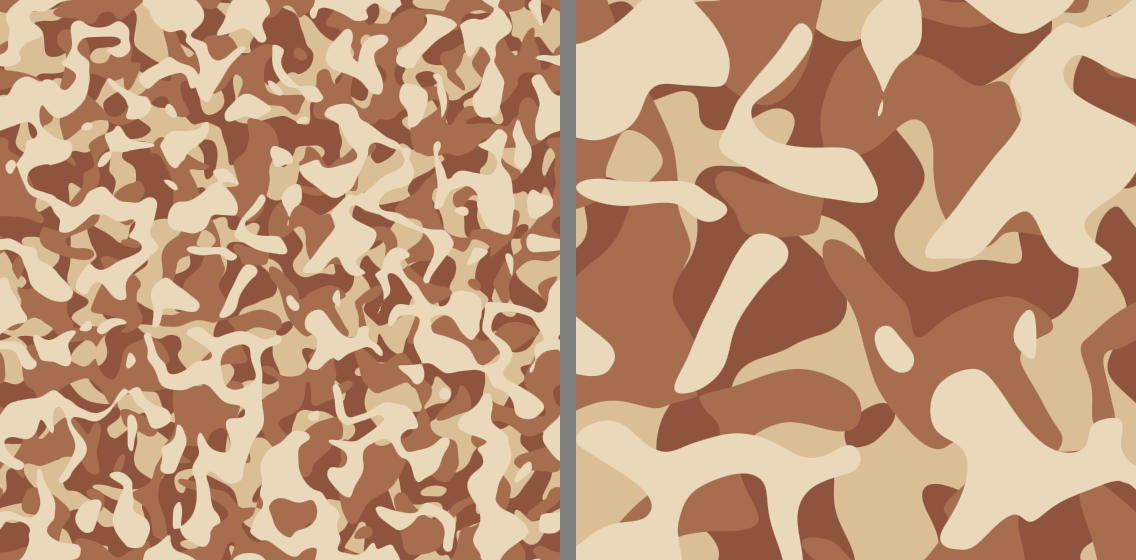
Left: the whole. Right: its middle third, enlarged.
Write a Shadertoy shader that draws this pattern.

```glsl
// Seamless desert camouflage: three layers of warped blobs over a sand ground.

// Random unit gradient of a lattice cell; cells wrap after `period`.
vec2 cellGradient(vec2 cell, float period, float seed) {
    cell = mod(cell, period);
    float h = fract(sin(dot(cell, vec2(127.1, 311.7)) + seed * 74.7) * 43758.5453);
    return vec2(cos(6.2832 * h), sin(6.2832 * h));
}

// Gradient noise that tiles over the unit square.
float tileNoise(vec2 uv, float period, float seed) {
    vec2 p = uv * period + seed * 0.37;
    vec2 i = floor(p), f = p - i;
    vec2 s = f * f * f * (f * (f * 6.0 - 15.0) + 10.0);
    vec2 e = vec2(1.0, 0.0);
    float a = dot(cellGradient(i, period, seed), f);
    float b = dot(cellGradient(i + e.xy, period, seed), f - e.xy);
    float c = dot(cellGradient(i + e.yx, period, seed), f - e.yx);
    float d = dot(cellGradient(i + e.xx, period, seed), f - e.xx);
    return mix(mix(a, b, s.x), mix(c, d, s.x), s.y);
}

// Smooth-edged coverage of one blob layer; a lower threshold covers more.
float blobs(vec2 uv, float period, float threshold, float seed) {
    vec2 warp = vec2(tileNoise(uv, 12.0, seed + 1.0), tileNoise(uv, 12.0, seed + 2.0));
    float n = tileNoise(uv + 0.06 * warp, period, seed) - threshold;
    return clamp(n / max(fwidth(n), 1e-5) + 0.5, 0.0, 1.0);
}

void mainImage(out vec4 fragColor, in vec2 fragCoord) {
    vec2 uv = fragCoord / iResolution.xy;

    vec3 sand  = vec3(0.855, 0.75, 0.59);
    vec3 rust  = vec3(0.56, 0.33, 0.24);
    vec3 clay  = vec3(0.65, 0.43, 0.31);
    vec3 cream = vec3(0.914, 0.85, 0.73);

    // Paint from the ground up.
    vec3 color = sand;
    color = mix(color, rust,  blobs(uv, 15.0, -0.03, 3.0));
    color = mix(color, clay,  blobs(uv, 16.0, 0.065, 17.0));
    color = mix(color, cream, blobs(uv, 16.0, 0.095, 31.0));

    fragColor = vec4(color, 1.0);
}
```
